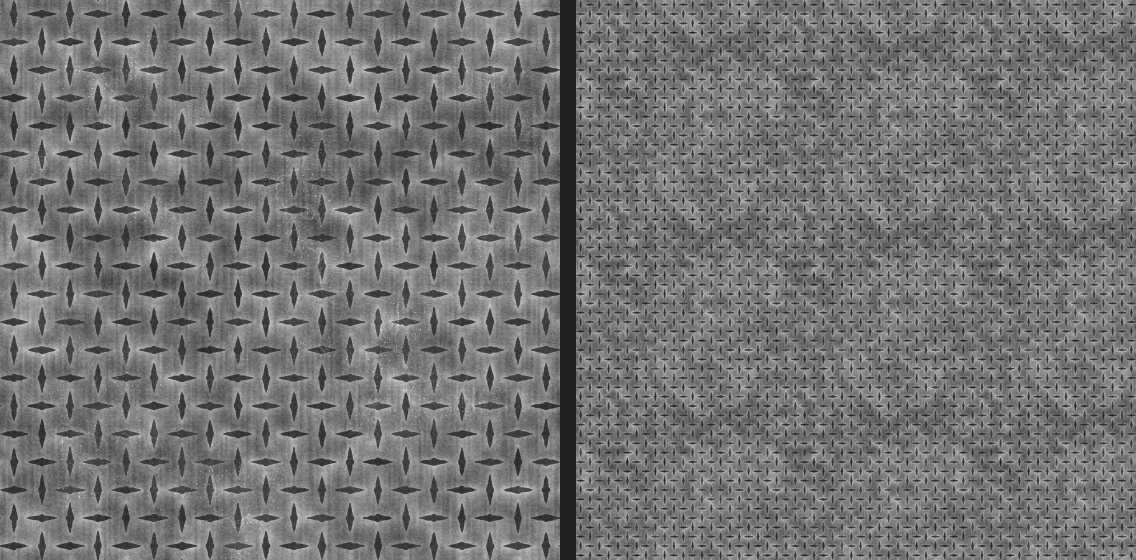
Left: one tile. Right: repeated 3 by 3.
Give the GLSL for this texture, as a WebGL 2 fragment shader.

```glsl
#version 300 es
precision highp float;

uniform vec2 u_resolution;
out vec4 fragColor;

#define CELLS 20.0          // studs across and down, must be even
#define HALF_LENGTH 0.555   // stud size in cells
#define HALF_WIDTH 0.115
#define BUMP_RADIUS 0.145
#define METAL 0.445
#define STUD 0.225
#define HALO 0.17
#define RELIEF 0.22
#define CLOUDS 0.20
#define BLOTCHES 0.26
#define STREAKS 0.10
#define GRAIN 0.10

float hash(vec2 p) {
    return fract(sin(dot(p, vec2(127.1, 311.7))) * 43758.5453);
}

// Value noise that wraps after a whole number of lattice steps
float wrapNoise(vec2 uv, vec2 period, float seed) {
    vec2 p = uv * period;
    vec2 i = floor(p);
    vec2 f = fract(p);
    f = f * f * (3.0 - 2.0 * f);
    vec2 a = mod(i, period) + seed;
    vec2 b = mod(i + 1.0, period) + seed;
    return mix(mix(hash(a), hash(vec2(b.x, a.y)), f.x),
               mix(hash(vec2(a.x, b.y)), hash(b), f.x), f.y);
}

float wrapFbm(vec2 uv, vec2 period, float seed) {
    float sum = 0.0;
    float weight = 0.5;
    for (int k = 0; k < 5; k++) {
        sum += weight * wrapNoise(uv, period, seed + float(k) * 7.3);
        period *= 2.0;
        weight *= 0.5;
    }
    return sum / 0.96875;
}

// Pointed stud lying along x, with a round bump in the middle
float studDistance(vec2 q) {
    q = abs(q);
    float t = min(q.x / HALF_LENGTH, 1.0);
    float side = q.y - HALF_WIDTH * (1.0 - t) * (1.0 + 0.6 * t);
    float past = max(q.x - HALF_LENGTH, 0.0);
    float blade = length(vec2(past, max(side, 0.0))) + min(side, 0.0);
    return min(blade, length(q) - BUMP_RADIUS);
}

// Small dust dots, one candidate per lattice cell
float specks(vec2 uv, float count, float seed) {
    vec2 p = uv * count;
    vec2 id = mod(floor(p), count) + seed;
    vec2 center = 0.3 + 0.4 * vec2(hash(id), hash(id + 17.0));
    float radius = mix(0.08, 0.24, hash(id + 31.0));
    float dot_ = 1.0 - smoothstep(radius * 0.4, radius + 0.06, length(fract(p) - center));
    return dot_ * step(0.72, hash(id + 53.0));
}

void main() {
    vec2 uv = gl_FragCoord.xy / u_resolution;
    vec2 p = uv * CELLS;
    float edge = 0.75 * CELLS / min(u_resolution.x, u_resolution.y);

    // Nearest stud and the soft shading around all neighbours
    float dist = 10.0;
    float tone = 0.0;
    float relief = 0.0;
    for (int y = -1; y <= 1; y++) {
        for (int x = -1; x <= 1; x++) {
            vec2 cell = floor(p) + vec2(x, y);
            vec2 id = mod(cell, CELLS);
            vec2 q = p - cell - 0.5;
            bool upright = mod(id.x + id.y, 2.0) > 0.5;
            float d = studDistance(upright ? q.yx : q);
            if (d < dist) {
                dist = d;
                tone = hash(id + 3.0) - 0.5;
            }
            float slope = upright ? 0.5 * q.x : -q.y;
            relief += slope * exp(-5.0 * dot(q, q)) * (0.5 + hash(id + 9.0));
        }
    }
    dist += 0.03 * (wrapNoise(uv, vec2(160.0), 5.0) - 0.5);

    // Wrapping wear layers
    float cloud = wrapFbm(uv, vec2(4.0), 11.0) - 0.5;
    float blotch = wrapFbm(uv, vec2(20.0, 24.0), 23.0) - 0.5;
    float streak = wrapNoise(uv, vec2(240.0, 14.0), 37.0) - 0.5;
    float grain = wrapNoise(uv, vec2(380.0), 41.0) - 0.5;
    float worn = smoothstep(0.45, 0.75, wrapFbm(uv, vec2(7.0), 59.0));

    // Metal sheet with polished halos at the studs
    float halo = exp(-7.0 * max(dist, 0.0));
    float shade = METAL + HALO * halo * (0.65 + 1.4 * (blotch + 0.25));
    shade += RELIEF * relief + CLOUDS * cloud + BLOTCHES * blotch;
    shade += STREAKS * streak + GRAIN * grain;

    // Dark studs, each with its own tone
    float stud = STUD + 0.05 * tone + 0.10 * cloud + 0.08 * blotch + 0.08 * grain;
    stud += 0.05 * worn;
    shade = mix(shade, stud, 1.0 - smoothstep(-edge, edge, dist));

    // Thin scratches and dust, gathered in worn areas
    float ridge = abs(wrapFbm(uv, vec2(9.0, 6.0), 71.0) - 0.5);
    shade += 0.10 * worn * (1.0 - smoothstep(0.0, 0.012, ridge));
    shade += 0.16 * specks(uv, 130.0, 83.0) * (0.12 + worn);
    shade += 0.12 * specks(uv, 210.0, 97.0) * (0.10 + worn);

    fragColor = vec4(vec3(clamp(shade, 0.0, 1.0)), 1.0);
}
```
